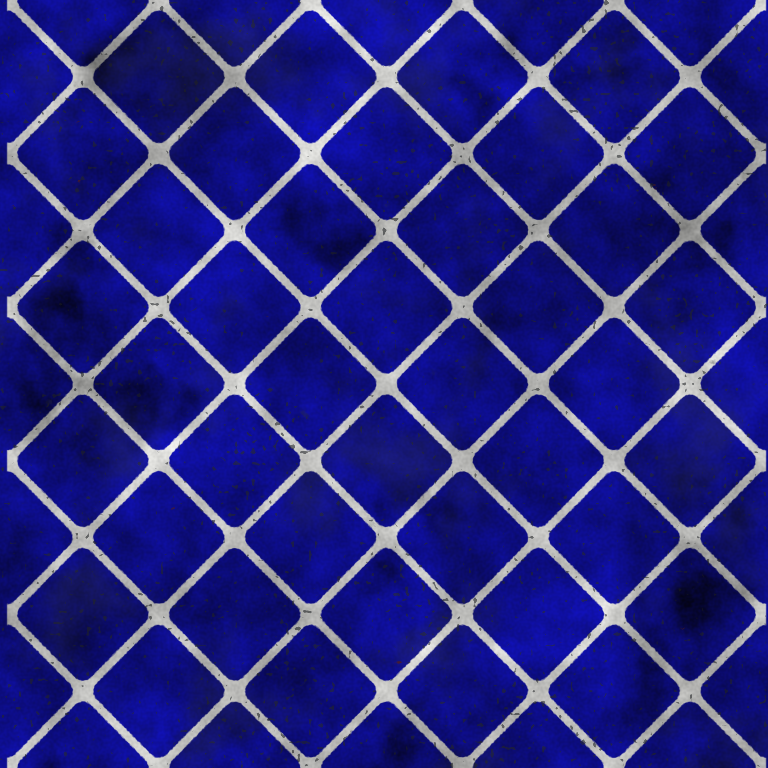
Give the GLSL for this pattern, as a WebGL 2 fragment shader.

```glsl
#version 300 es
precision highp float;

#define REPEATS 5.0
#define SPAN vec2(0.0092, 0.9975)
#define GROUT_WIDTH 0.0106
#define CORNER_RADIUS 0.015
#define EDGE_WOBBLE 0.0012
#define CLOUD_CONTRAST 1.0
#define STAIN_DEPTH 0.6
#define SPECKLE_AMOUNT 0.6
#define TILE_BLUE vec3(0.040, 0.040, 0.555)
#define GROUT_GREY vec3(0.755, 0.755, 0.745)
#define GRIME vec3(0.15, 0.16, 0.17)
#define RUST vec3(0.34, 0.12, 0.06)

uniform vec2 u_resolution;
out vec4 fragColor;

float hash(vec2 cell) {
    uvec2 k = uvec2(ivec2(cell)) * uvec2(1597u, 3812u) + uvec2(7919u, 104u);
    uint h = (k.x ^ (k.y * 26699u)) * 73993u;
    h = (h ^ (h >> 15)) * 668265u;
    h = (h ^ (h >> 13)) * 374761u;
    return float((h ^ (h >> 16)) & 65535u) / 65535.0;
}

float cornerSlope(vec2 cell, vec2 offset) {
    float angle = 6.28318 * hash(cell);
    return dot(vec2(cos(angle), sin(angle)), offset);
}

float gradientNoise(vec2 p) {
    vec2 cell = floor(p);
    vec2 f = p - cell;
    vec2 blend = f * f * f * (f * (f * 6.0 - 15.0) + 10.0);
    vec2 e = vec2(1.0, 0.0);
    float low = mix(cornerSlope(cell, f), cornerSlope(cell + e, f - e), blend.x);
    float high = mix(cornerSlope(cell + e.yx, f - e.yx),
                     cornerSlope(cell + 1.0, f - 1.0), blend.x);
    return mix(low, high, blend.y);
}

float fbm(vec2 p) {
    float sum = 0.0, amplitude = 0.6;
    for (int octave = 0; octave < 5; octave++) {
        sum += amplitude * gradientNoise(p);
        p = mat2(1.6, 1.2, -1.2, 1.6) * p + 11.3;
        amplitude *= 0.53;
    }
    return sum;
}

float roundedBox(vec2 p, float halfSide, float radius) {
    vec2 d = abs(p) - halfSide + radius;
    return length(max(d, 0.0)) + min(max(d.x, d.y), 0.0) - radius;
}

// Signed distance to the nearest diamond tile, negative inside it.
float tileDistance(vec2 uv) {
    float period = (SPAN.y - SPAN.x) / REPEATS;
    vec2 q = vec2((uv.x - SPAN.x) / period, uv.y * REPEATS);
    vec2 diagonal = vec2(q.x + q.y, q.x - q.y);
    float side = inversesqrt(2.0) / REPEATS;
    return roundedBox((fract(diagonal) - 0.5) * side,
                      0.5 * (side - GROUT_WIDTH), CORNER_RADIUS);
}

void main() {
    vec2 uv = gl_FragCoord.xy / u_resolution;
    float pixel = 1.0 / min(u_resolution.x, u_resolution.y);

    // Grout mask, with blue margins at the left and right
    float wobble = EDGE_WOBBLE * gradientNoise(uv * 260.0);
    float grout = smoothstep(-pixel, pixel, tileDistance(uv) + wobble);
    grout *= smoothstep(-pixel, pixel, uv.x - SPAN.x)
           * smoothstep(-pixel, pixel, SPAN.y - uv.x);

    // Cloudy wear shared by tile and grout
    float clouds = fbm(uv * 4.0 + 3.7);
    float mottling = fbm(uv * 21.0 + 40.0);
    float grain = gradientNoise(uv * 230.0 + 9.0);
    float stain = smoothstep(0.10, 0.48, fbm(uv * 5.0 + 71.0));
    float shade = 0.97 + CLOUD_CONTRAST * (0.75 * clouds + 0.45 * mottling)
                - STAIN_DEPTH * stain;
    shade = clamp(shade, 0.2, 1.4);

    vec3 tile = TILE_BLUE * (shade + 0.16 * grain);
    float haze = smoothstep(0.0, 0.42, fbm(uv * 6.0 + 120.0));
    tile = mix(tile, GRIME * (0.5 + 0.6 * shade), 0.08 + 0.30 * haze);
    vec3 mortar = GROUT_GREY * (mix(1.0, shade, 0.6) + 0.08 * grain);
    vec3 color = mix(tile, min(mortar, 0.97), grout);

    // Fine specks gather in patches
    float patches = smoothstep(-0.20, 0.35, fbm(uv * 7.0 + 205.0));
    float specks = smoothstep(0.36, 0.48, gradientNoise(uv * 135.0) + 0.16 * patches - 0.07);
    color = mix(color, GRIME * (0.5 + 0.5 * shade), SPECKLE_AMOUNT * specks);

    // Sparse scuffs and rust flecks
    float scuff = smoothstep(0.40, 0.52, fbm(uv * 24.0 + 310.0));
    color = mix(color, GRIME * 1.2, 0.55 * scuff * patches);
    float rust = smoothstep(0.46, 0.54, fbm(uv * vec2(24.0, 40.0) + 402.0));
    color = mix(color, RUST, 0.7 * rust * (1.0 - grout));

    fragColor = vec4(clamp(color, 0.0, 1.0), 1.0);
}
```
